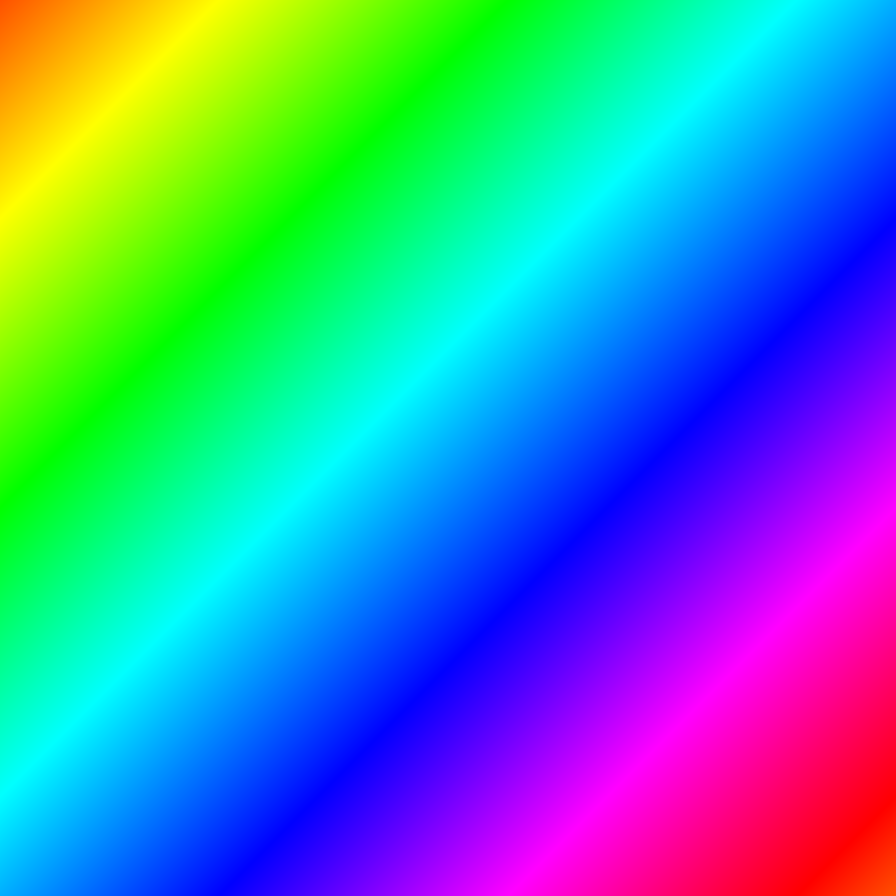
This background is drawn by a Shadertoy shader. Its source:

```glsl
// A diagonal rainbow: hue runs from orange at the top left, through green,
// cyan and blue, back to orange at the bottom right. The hue is linear along
// the diagonal, with a faint sine that widens and narrows the bands.

const float HUE_START    = 0.05;   // hue at the top left corner
const float HUE_RATE     = 0.5;    // hue turns per canvas side along x or y
const float WOBBLE_SIZE  = 0.006;  // strength of the band variation
const float WOBBLE_PHASE = 1.07;   // diagonal position where it crosses zero
const float TAU          = 6.2831853;

// Fully saturated colour for a hue in turns
vec3 hueToRgb(float hue) {
    vec3 ramp = fract(hue + vec3(0.0, 2.0, 1.0) / 3.0) * 6.0;
    return clamp(abs(ramp - 3.0) - 1.0, 0.0, 1.0);
}

void mainImage(out vec4 fragColor, in vec2 fragCoord) {
    vec2 uv = fragCoord / iResolution.xy;

    // 0 at the top left, 2 at the bottom right
    float diagonal = uv.x + 1.0 - uv.y;

    // Linear hue sweep with a slight variation in band width
    float wobble = WOBBLE_SIZE * sin(TAU * (diagonal - WOBBLE_PHASE));
    float hue = HUE_START + HUE_RATE * diagonal - wobble;

    fragColor = vec4(hueToRgb(hue), 1.0);
}
```
